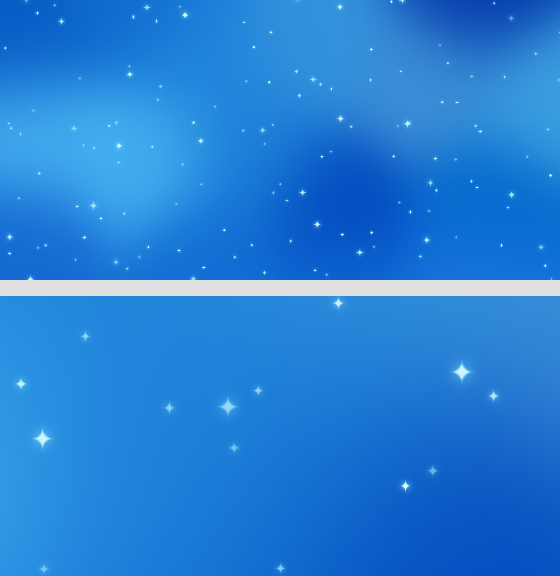
Top: the whole. Bottom: its middle third, enlarged.
A WebGL 2 fragment shader for this background:

```glsl
#version 300 es
precision highp float;

uniform vec2 u_resolution;
out vec4 fragColor;

const vec3 STAR_CYAN = vec3(0.52, 0.93, 1.0);
const vec3 STAR_WHITE = vec3(0.95, 1.0, 1.0);

vec3 hash3(vec2 cell, float seed) {
    vec3 h = fract(vec3(cell.xyx + seed * 7.31) * vec3(0.1031, 0.1030, 0.0973));
    h += dot(h, h.yxz + 33.33);
    return fract((h.xxy + h.yzz) * h.zyx);
}

// Colour in rgb and blending weight in a.
vec4 blob(vec2 p, vec2 center, float softness, vec3 colour) {
    vec2 d = (p - center) / softness;
    return vec4(colour, 1.0) * exp(-dot(d, d));
}

// Weighted average of soft colour blobs.
vec3 sky(vec2 p, float s) {
    vec4 sum = vec4(0.0);
    // Upper left
    sum += blob(p, vec2(0.08, 0.86), s, vec3(0.02, 0.35, 0.77));
    sum += blob(p, vec2(0.45, 0.97), s, vec3(0.06, 0.42, 0.81));
    sum += blob(p, vec2(0.70, 0.80), s, vec3(0.12, 0.52, 0.86));
    // Bright band on the left
    sum += blob(p, vec2(0.12, 0.52), s, vec3(0.27, 0.69, 0.94));
    sum += blob(p, vec2(0.50, 0.45), s, vec3(0.26, 0.69, 0.94));
    sum += blob(p, vec2(0.90, 0.45), s, vec3(0.11, 0.50, 0.85));
    // Upper right
    sum += blob(p, vec2(1.12, 0.82), s, vec3(0.20, 0.57, 0.86));
    sum += blob(p, vec2(1.72, 1.03), s, vec3(0.01, 0.23, 0.67));
    sum += blob(p, vec2(1.52, 0.68), s, vec3(0.24, 0.56, 0.84));
    sum += blob(p, vec2(1.95, 0.65), s, vec3(0.24, 0.63, 0.88));
    // Deep lower right
    sum += blob(p, vec2(1.20, 0.27), s, vec3(0.00, 0.28, 0.74));
    sum += blob(p, vec2(1.75, 0.27), s, vec3(0.00, 0.41, 0.80));
    // Lower edge
    sum += blob(p, vec2(0.08, 0.13), s, vec3(0.08, 0.41, 0.82));
    sum += blob(p, vec2(0.75, 0.05), s, vec3(0.07, 0.43, 0.83));
    sum += blob(p, vec2(1.20, -0.05), s, vec3(0.06, 0.41, 0.83));
    sum += blob(p, vec2(1.70, -0.02), s, vec3(0.11, 0.46, 0.87));
    return sum.rgb / sum.a;
}

// Four-pointed sparkle: x is the shape, y its halo.
vec2 sparkle(vec2 offset, float radius) {
    vec2 q = abs(offset) / radius;
    vec2 arms = pow(q, vec2(0.7));
    float shape = 1.0 - smoothstep(0.3, 1.0, arms.x + arms.y);
    return vec2(shape, exp(-3.0 * dot(q, q)));
}

// One jittered star per cell, kept clear of the cell border.
vec3 addStars(vec3 base, vec2 p, float cellSize, float radius, float density, float seed) {
    vec2 grid = p / cellSize + seed * vec2(0.37, 0.61);
    vec2 cell = floor(grid);
    vec3 place = hash3(cell, seed);
    vec3 look = hash3(cell, seed + 5.0);
    float margin = radius * 1.15 / cellSize;
    vec2 center = mix(vec2(margin), vec2(1.0 - margin), place.xy);
    vec2 offset = (grid - cell - center) * cellSize;

    vec2 light = sparkle(offset, radius * mix(0.85, 1.1, look.x));
    float strength = step(place.z, density) * mix(0.42, 1.0, look.y);
    vec3 lit = mix(base, STAR_CYAN, strength * max(light.x, 0.4 * light.y));
    return mix(lit, STAR_WHITE, strength * strength * smoothstep(0.4, 0.9, light.x));
}

void main() {
    vec2 p = gl_FragCoord.xy / u_resolution.y;
    vec3 colour = sky(p, 0.235);

    // Small stars in two overlapping grids, then large ones
    for (int i = 0; i < 2; i++) {
        colour = addStars(colour, p, 0.15 + 0.03 * float(i), 0.0118, 0.65, float(i) + 1.0);
    }
    colour = addStars(colour, p, 0.2, 0.024, 0.58, 3.0);

    fragColor = vec4(colour, 1.0);
}
```
